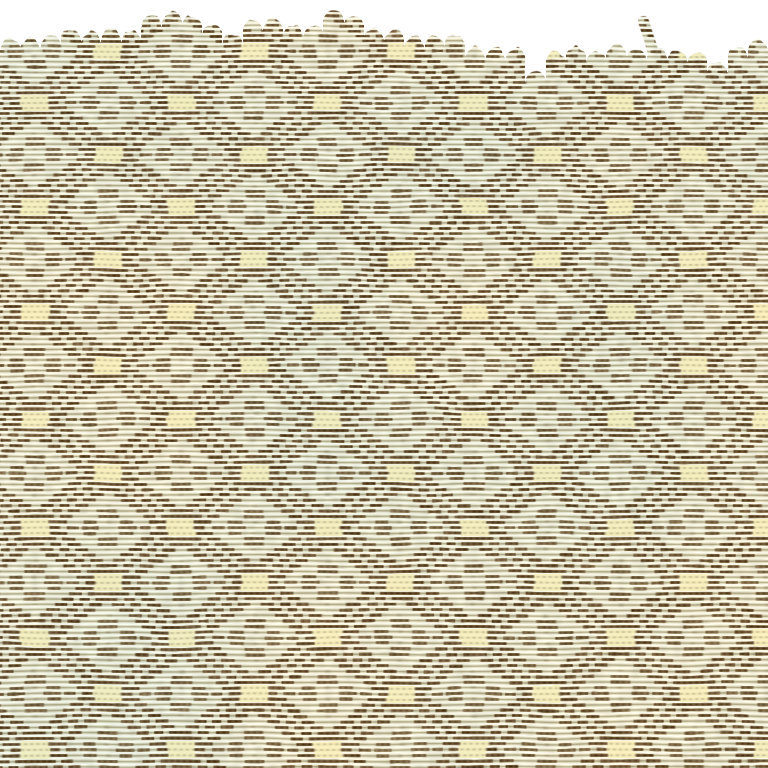
This texture is drawn by a Shadertoy shader. Its source:

```glsl
float hash(vec2 p) {
    return fract(sin(dot(p, vec2(127.1, 311.7))) * 43758.5453);
}

float noise(vec2 p) {
    vec2 i = floor(p), f = fract(p);
    f = f * f * (3.0 - 2.0 * f);
    return mix(mix(hash(i), hash(i + vec2(1, 0)), f.x),
               mix(hash(i + vec2(0, 1)), hash(i + vec2(1, 1)), f.x), f.y);
}

float bell(float x, float center, float width) {
    float t = (x - center) / width;
    return exp(-t * t);
}

// Soft filled ellipse
float spot(vec2 p, vec2 radius) {
    return 1.0 - smoothstep(0.85, 1.15, length(p / radius));
}

// Soft filled box
float box(vec2 p, vec2 halfSize) {
    vec2 inside = 1.0 - smoothstep(halfSize - 0.012, halfSize + 0.012, abs(p));
    return inside.x * inside.y;
}

// Depth of the torn upper edge, measured from the top
float tornDepth(float x) {
    float lobe = floor(x * 38.0);
    float across = fract(x * 38.0) * 2.0 - 1.0;
    float c = (lobe + 0.5) / 38.0;
    float depth = 0.042 + 0.022 * smoothstep(0.55, 0.64, c)
        + 0.02 * bell(c, 0.0, 0.03)
        - 0.03 * bell(c, 0.22, 0.035)
        - 0.014 * bell(c, 0.36, 0.05)
        - 0.03 * bell(c, 0.45, 0.035)
        + 0.034 * bell(c, 0.70, 0.02)
        + 0.025 * bell(c, 0.945, 0.015)
        - 0.016 * smoothstep(0.95, 0.97, c);
    depth += 0.016 * (hash(vec2(lobe, 3.0)) - 0.5);
    return depth + 0.016 * (1.0 - sqrt(1.0 - across * across))
        + 0.005 * (noise(vec2(x * 160.0, 5.0)) - 0.5);
}

float segmentDistance(vec2 p, vec2 a, vec2 b) {
    vec2 ab = b - a;
    return length(p - a - ab * clamp(dot(p - a, ab) / dot(ab, ab), 0.0, 1.0));
}

void mainImage(out vec4 fragColor, in vec2 fragCoord) {
    vec2 uv = fragCoord / iResolution.xy;
    float pixel = 1.0 / iResolution.y;

    const vec3 white = vec3(0.97, 0.97, 0.95);
    const vec3 pale = vec3(0.88, 0.87, 0.78);
    const vec3 shade = vec3(0.70, 0.68, 0.58);
    const vec3 tan_ = vec3(0.61, 0.56, 0.44);
    const vec3 brown = vec3(0.47, 0.38, 0.25);
    const vec3 dark = vec3(0.33, 0.23, 0.13);
    const vec3 cream = vec3(0.97, 0.94, 0.76);

    // Weft rows: ten per half repeat, slightly stretched toward the bottom
    float down = (0.866 - uv.y) * 14.88;
    down -= 0.0034 * down * down;
    float thread = down * 10.0 + 0.3 * (noise(uv * vec2(18, 30)) - 0.5);
    float row = floor(thread + 0.5);
    float offRow = abs(thread - row);

    // Staggered lozenge lattice, stepped row by row
    float u = uv.x * 5.246 - 0.738;
    float jitter = 0.03 * (noise(vec2(u * 5.0, row * 7.3)) - 0.5);
    vec2 p = abs(fract(vec2(u + jitter, row / 20.0) + 0.5) - 0.5);
    if (p.x + p.y > 0.5) p = 0.5 - p;
    float edge = 0.5 - p.x - p.y;

    // Pale knots at the lozenge corners
    float knot = max(box(vec2(0.5 - p.x, p.y), vec2(0.095, 0.075)),
                     box(vec2(p.x, 0.5 - p.y), vec2(0.095, 0.075)));

    // Border of three diagonal lines, merging beside the knots
    float border = 1.0 - smoothstep(0.155, 0.175, edge);
    float stripe = 1.0 - smoothstep(0.014, 0.028, abs(edge - 0.056));
    float cornerGap = min(length(vec2(0.5 - p.x, p.y)),
                          length(vec2(p.x, 0.5 - p.y)));
    border *= 1.0 - stripe * smoothstep(0.12, 0.19, cornerGap);
    border *= 1.0 - knot;

    // Flower of dashes inside each lozenge
    float flower = spot(p - vec2(0.0, 0.125), vec2(0.072, 0.07));
    flower = max(flower, spot(p - vec2(0.127, 0.0), vec2(0.06, 0.075)));
    flower = max(flower, spot(p - vec2(0.25, 0.0), vec2(0.04, 0.04)));

    // Ribs with shaded gaps
    float warp = 0.5 + 0.5 * cos(6.2832 * (u * 24.0 + 0.5 * row));
    float grain = noise(vec2(uv.x * 110.0, row * 3.7));
    vec3 color = mix(shade, pale, smoothstep(0.02, 0.24, offRow));
    color = mix(color, white, smoothstep(0.2, 0.42, offRow));
    color += 0.07 * (grain - 0.5);

    vec3 knotColor = mix(cream, shade, 0.55 * warp * (1.0 - smoothstep(0.08, 0.3, offRow)));
    color = mix(color, knotColor, 0.85 * knot);

    // Brown yarn in the gaps
    float yarn = 1.0 - smoothstep(0.19, 0.36, offRow + 0.07 * (grain - 0.5));
    vec3 yarnColor = mix(dark, brown, smoothstep(0.0, 0.22, offRow));
    yarnColor = mix(yarnColor, tan_, 0.3 * warp + 0.25 * flower * (1.0 - border));
    yarnColor += 0.16 * (noise(vec2(uv.x * 45.0, row * 2.3)) - 0.5);
    color = mix(color, yarnColor, yarn * max(border, flower));

    // Uneven ageing
    float age = noise(uv * 5.0 + 8.0);
    color *= mix(vec3(0.97, 0.99, 0.97), vec3(1.02, 1.0, 0.95), age);

    // Torn top and a loose sprig
    float gap = 1.0 - uv.y - tornDepth(uv.x);
    float sprig = 0.007 - segmentDistance(uv, vec2(0.853, 0.925), vec2(0.838, 0.972));
    float cloth = smoothstep(-pixel, pixel, max(gap, sprig));
    fragColor = vec4(mix(vec3(1.0), clamp(color, 0.0, 1.0), cloth), 1.0);
}
```
